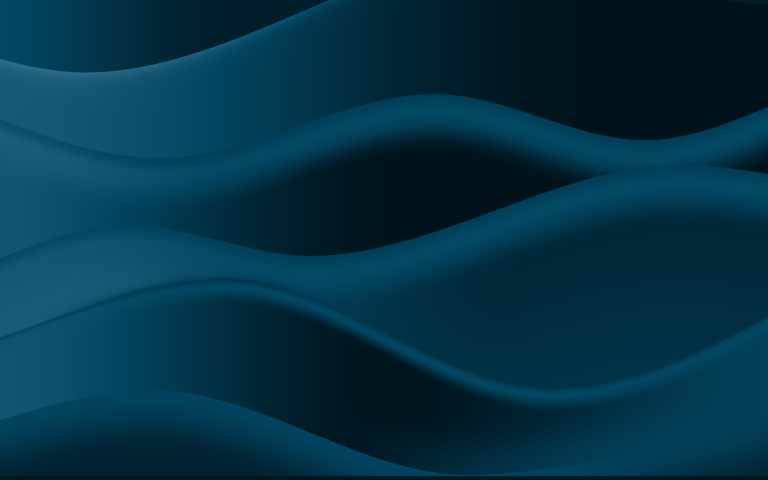
Give the GLSL for this background, as a Shadertoy shader.

```glsl
// Overlapping teal sheets with wavy, softly lit rims over a dark background

// Height of a smooth wave that passes through five turning points
float wave(float x, vec2 turn[5]) {
    float y = turn[0].y;
    for (int i = 1; i < 5; i++)
        y += (turn[i].y - turn[i - 1].y) * smoothstep(turn[i - 1].x, turn[i].x, x);
    return y;
}

// One at the left bound, easing to zero at the right bound
float fade(float from, float to, float x) {
    return 1.0 - smoothstep(from, to, x);
}

// Rounded rim: slightly dim at the edge, then bright, then sinking into the body
float rimmed(float body, float rim, float depth, float crest, float width) {
    float lit = rim * mix(0.78, 1.0, smoothstep(0.0, crest, depth));
    return mix(body, lit, fade(crest, width, depth));
}

// Lays a sheet over the light below it, with a smooth edge
float cover(float below, float sheet, float depth) {
    float soft = 0.8 / iResolution.y;
    return mix(below, sheet, smoothstep(-soft, soft, depth));
}

// Turns light into colour: near black, deep teal, pale blue
vec3 tone(float light) {
    vec3 teal = mix(vec3(0.0, 0.075, 0.105), vec3(0.005, 0.27, 0.38), clamp(light, 0.0, 1.0));
    return teal + max(light - 1.0, 0.0) * vec3(0.2, 0.18, 0.18);
}

void mainImage(out vec4 fragColor, in vec2 fragCoord) {
    vec2 p = fragCoord / iResolution.xy * vec2(1.6, 1.0);
    float x = p.x;

    // Depth below the edge of each sheet, from the top one down
    float top = wave(x, vec2[5](vec2(-0.344, 0.954), vec2(0.177, 0.849),
        vec2(1.115, 1.117), vec2(1.583, 0.992), vec2(2.2, 1.1))) - p.y;
    float upper = wave(x, vec2[5](vec2(-0.5, 0.9), vec2(0.333, 0.671),
        vec2(0.906, 0.804), vec2(1.344, 0.708), vec2(1.875, 0.854))) - p.y;
    float middle = wave(x, vec2[5](vec2(-0.354, 0.36), vec2(0.271, 0.53),
        vec2(0.646, 0.467), vec2(1.417, 0.656), vec2(2.042, 0.567))) - p.y;
    float lower = wave(x, vec2[5](vec2(-0.365, 0.215), vec2(0.469, 0.416),
        vec2(1.146, 0.19), vec2(2.39, 0.69), vec2(3.0, 0.69))) - p.y;
    float bottom = wave(x, vec2[5](vec2(-0.51, 0.004), vec2(0.323, 0.186),
        vec2(0.97, 0.011), vec2(2.21, 0.24), vec2(3.0, 0.24))) - p.y;

    // Background
    float light = mix(0.2, 1.05, fade(-0.05, 0.5, x));

    // Top sheet with a thin pale rim
    float sheet = 1.4 * fade(0.0, 1.25, x);
    sheet += 0.55 * exp(-max(top, 0.0) * 60.0) * fade(0.6, 1.1, x);
    light = cover(light, sheet, top);

    // Upper sheet with a broad rim over a dark hollow
    sheet = rimmed(1.4 * fade(-0.1, 0.85, x), 1.08 + 0.42 * fade(0.0, 0.5, x), upper, 0.035, 0.125);
    light = cover(light, sheet, upper);

    // Middle sheet, brighter again far below its rim
    sheet = mix(0.42 + 0.2 * smoothstep(0.1, 0.45, middle), 1.45, fade(0.1, 1.1, x));
    sheet = rimmed(sheet, 1.08 + 0.3 * fade(0.0, 0.6, x), middle, 0.035, 0.125);
    light = cover(light, sheet, middle);

    // Thin shadow cast above the lower sheet
    light *= 1.0 - 0.5 * exp(min(lower, 0.0) * 150.0) * smoothstep(0.05, 0.3, x) * fade(0.5, 0.8, x);

    // Lower sheet, dark in the centre, with a narrow rim
    sheet = 1.35 * fade(-0.05, 0.85, x) + 0.95 * smoothstep(0.75, 1.7, x);
    sheet += 0.4 * fade(0.0, 0.12, -bottom) * smoothstep(0.65, 1.0, x) * fade(1.1, 1.6, x);
    sheet = rimmed(sheet, 1.03 + 0.25 * fade(0.0, 0.4, x), lower, 0.013, 0.05);
    light = cover(light, sheet, lower);

    // Bottom sheet
    sheet = mix(0.3, 0.98 - 0.12 * smoothstep(0.8, 1.6, x), fade(0.0, 0.14, bottom));
    light = cover(light, sheet, bottom);

    // Dark strip along the base
    light *= mix(0.1, 1.0, smoothstep(0.006, 0.01, p.y));

    fragColor = vec4(tone(light), 1.0);
}
```
